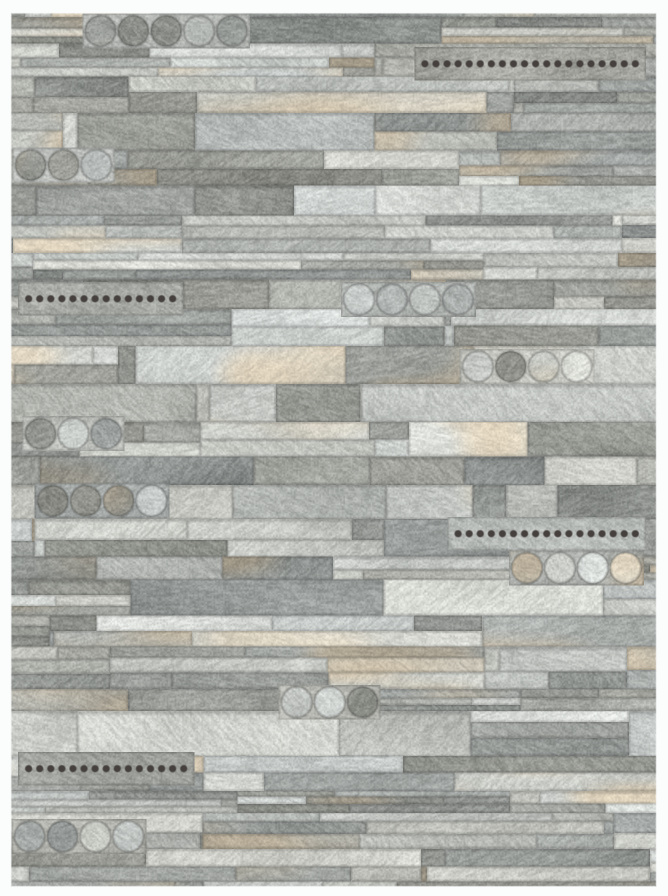
Write a Shadertoy shader that draws this texture.

```glsl
// Patchwork hide rug: staggered grey strips with inlaid discs and punched rows of holes.

const float COURSES = 26.0;                  // main rows, top to bottom
const vec2 RUG_MIN = vec2(0.017, 0.011);
const vec2 RUG_MAX = vec2(0.982, 0.985);
const vec3 BACKDROP = vec3(0.985, 0.99, 0.99);
const vec3 TAN = vec3(0.79, 0.72, 0.61);
const vec3 HOLE = vec3(0.27, 0.25, 0.24);

float hash(vec2 p) {
    vec3 q = fract(p.xyx * 0.1031);
    q += dot(q, q.yzx + 33.33);
    return fract((q.x + q.y) * q.z);
}

float noise(vec2 p) {
    vec2 i = floor(p), f = fract(p);
    f = f * f * (3.0 - 2.0 * f);
    return mix(mix(hash(i), hash(i + vec2(1, 0)), f.x),
               mix(hash(i + vec2(0, 1)), hash(i + vec2(1, 1)), f.x), f.y);
}

// Uneven 1D cell: index, distance to its start, distance to its end
float boundary(float i, float seed, float wander) {
    return i + (hash(vec2(i, seed)) - 0.5) * wander;
}

vec3 unevenCell(float x, float seed, float wander) {
    float i = floor(x);
    if (x < boundary(i, seed, wander)) i -= 1.0;
    else if (x >= boundary(i + 1.0, seed, wander)) i += 1.0;
    return vec3(i, x - boundary(i, seed, wander), boundary(i + 1.0, seed, wander) - x);
}

float boxDistance(vec2 p, vec2 lo, vec2 hi) {
    vec2 d = max(lo - p, p - hi);
    return max(d.x, d.y);
}

// Short-haired hide: clouds, slanted fibres, grain and an occasional tan stain
vec3 hide(vec2 p, float seed, float tone) {
    float slant = (hash(vec2(seed, 4.0)) - 0.5) * 1.8;
    vec2 r = mat2(cos(slant), sin(slant), -sin(slant), cos(slant)) * p;
    float cloud = noise(p * vec2(0.45, 0.9) + seed * 3.7);
    float fibre = noise(r * vec2(4.0, 15.0) + seed);
    float grain = noise(p * 21.0 + seed);
    tone += (cloud - 0.5) * 0.10 + (fibre - 0.5) * 0.10 + (grain - 0.5) * 0.11;
    float stain = smoothstep(0.45, 0.9, noise(p * vec2(0.35, 0.7) + seed * 1.9));
    stain *= step(0.68, hash(vec2(seed, 9.0))) * 0.65;
    vec3 tint = mix(vec3(-0.012, 0.006, -0.002), vec3(0.004, 0.008, -0.02), hash(vec2(seed, 2.0)));
    return mix(tone + tint, TAN * (tone + 0.3), stain);
}

vec3 sewn(vec3 colour, float edge) {
    return colour * (1.0 - 0.17 * smoothstep(0.09, 0.0, edge));
}

// Courses split into blocks, blocks into one to three rows, rows into strips
vec3 strips(vec2 p) {
    vec3 course = unevenCell(p.y, 3.0, 0.45);
    float k = course.x, height = course.y + course.z;
    vec3 block = unevenCell(p.x / 9.5 + hash(vec2(k, 7.0)), k + 40.0, 0.7);
    vec2 blockId = vec2(k * 3.0 + 11.0, block.x + 20.0);
    float rows = 1.0 + floor(hash(blockId) * 2.7);
    float v = pow(course.y / height, mix(0.75, 1.35, hash(blockId + 5.0))) * rows;
    float rowSeed = k * 13.0 + floor(v) * 3.0 + block.x * 5.0 + 60.0;
    vec3 piece = unevenCell(p.x / 6.5 + hash(vec2(rowSeed, 1.0)), rowSeed, 0.8);
    float edge = min(fract(v), 1.0 - fract(v)) * height / rows;
    edge = min(edge, min(block.y, block.z) * 9.5);
    edge = min(edge, min(piece.y, piece.z) * 6.5);
    float seed = hash(vec2(rowSeed, piece.x + 30.0)) * 90.0;
    float tone = mix(0.55, 0.85, hash(vec2(seed, 6.0)));
    return sewn(hide(p, seed, tone), edge);
}

// Panel with a row of round inlays
vec3 discPanel(vec3 base, vec2 p, vec2 corner, float count, float seed) {
    float pitch = 0.98;
    float box = boxDistance(p, corner, corner + vec2(count * pitch + 0.1, 1.04));
    if (box > 0.0) return base;
    vec3 colour = sewn(hide(p, seed, mix(0.6, 0.8, hash(vec2(seed, 3.0)))), -box);
    vec2 q = p - corner - vec2(0.05, 0.52);
    float n = clamp(floor(q.x / pitch), 0.0, count - 1.0);
    float d = length(q - vec2((n + 0.5) * pitch, 0.0)) - 0.455;
    float discSeed = seed + n * 7.0 + 5.0;
    vec3 disc = hide(p, discSeed, mix(0.52, 0.84, hash(vec2(discSeed, 8.0))));
    colour = mix(colour, disc, smoothstep(0.02, -0.02, d));
    return colour * (1.0 - 0.2 * smoothstep(0.07, 0.0, abs(d)));
}

// Panel with a line of small punched holes
vec3 holePanel(vec3 base, vec2 p, vec2 corner, float count, float seed) {
    float pitch = 0.33;
    float box = boxDistance(p, corner, corner + vec2(count * pitch + 0.3, 1.0));
    if (box > 0.0) return base;
    vec3 colour = sewn(hide(p, seed, mix(0.62, 0.74, hash(vec2(seed, 3.0)))), -box);
    vec2 q = p - corner - vec2(0.15, 0.5);
    float n = clamp(floor(q.x / pitch), 0.0, count - 1.0);
    float d = length(q - vec2((n + 0.5) * pitch, 0.0)) - 0.105;
    return mix(colour, HOLE, smoothstep(0.03, -0.03, d));
}

vec3 rug(vec2 p, float width) {
    vec3 colour = strips(p);
    for (int i = 0; i < 9; i++) {
        float f = float(i);
        float swing = 0.5 - 0.5 * cos(6.2832 * (f - 0.75) / 3.7);
        vec2 corner = vec2(0.88 * width * swing * swing, 3.0 * f + round(1.6 * sin(0.8 * f)));
        float count = i == 0 ? 5.0 : (i % 3 == 1 ? 3.0 : 4.0);
        colour = discPanel(colour, p, corner, count, f * 17.0 + 6.0);
    }
    for (int j = 0; j < 4; j++) {
        bool left = j % 2 == 1;
        float count = left ? float(14 + j / 2) : float(20 - 3 * (j / 2));
        float x = left ? 0.2 : width - 0.6 - count * 0.33;
        colour = holePanel(colour, p, vec2(x, float(1 + 7 * j)), count, float(j) * 23.0 + 2.0);
    }
    return colour;
}

void mainImage(out vec4 fragColor, in vec2 fragCoord) {
    vec2 lo = RUG_MIN * iResolution.xy, hi = RUG_MAX * iResolution.xy;
    float unit = (hi.y - lo.y) / COURSES;
    vec3 sum = vec3(0.0);
    for (int s = 0; s < 4; s++) {            // 2 x 2 supersampling
        vec2 c = fragCoord + vec2(s % 2, s / 2) * 0.5 - 0.25;
        vec2 p = vec2(c.x - lo.x, hi.y - c.y) / unit;
        float outside = boxDistance(c, lo, hi) / unit;
        sum += mix(rug(p, (hi.x - lo.x) / unit), BACKDROP, smoothstep(-0.03, 0.03, outside));
    }
    fragColor = vec4(sum * 0.25, 1.0);
}
```
